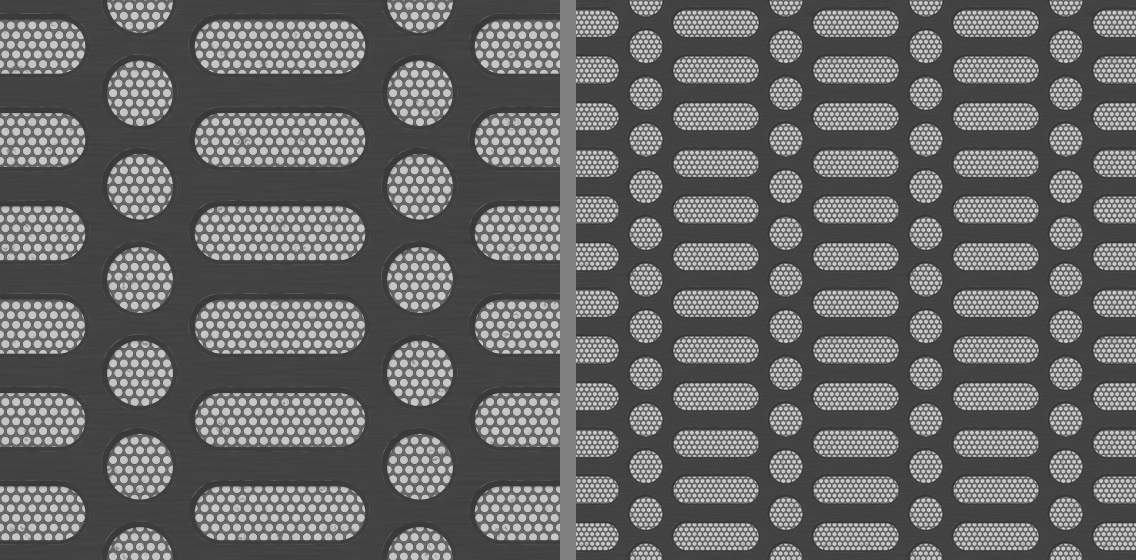
Left: one tile. Right: repeated 2 by 2.
Reproduce this pattern procedurally as a WebGL 1 fragment shader.

```glsl
precision highp float;

uniform vec2 u_resolution;

#define ROWS 6.0                  // slot rows per canvas; a cell is 3 rows wide
#define SLOT_HALF_LENGTH 0.914
#define SLOT_RADIUS 0.289
#define PORT_RADIUS 0.352
#define MESH_COUNT vec2(52.0, 58.0)
#define MESH_PHASE 0.358
#define DOT_RADIUS 0.0072
#define LIP_OFFSET 0.056
#define PLATE_TONE 0.26
#define MESH_TONE 0.405
#define DOT_TONE 0.775
#define WEAR 1.0

vec2 hash2(vec2 p) {
    vec3 q = fract(vec3(p.xyx) * vec3(0.1031, 0.1030, 0.0973));
    q += dot(q, q.yzx + 33.33);
    return fract((q.xx + q.yz) * q.zy);
}

float cornerSlope(vec2 corner, vec2 offset, vec2 period) {
    return dot(hash2(mod(corner, period)) * 2.0 - 1.0, offset);
}

// Gradient noise that wraps over the unit square
float wrapNoise(vec2 uv, vec2 period) {
    vec2 p = uv * period;
    vec2 i = floor(p);
    vec2 f = p - i;
    vec2 w = f * f * f * (f * (f * 6.0 - 15.0) + 10.0);
    vec2 e = vec2(1.0, 0.0);
    float low = mix(cornerSlope(i, f, period),
                    cornerSlope(i + e, f - e, period), w.x);
    float high = mix(cornerSlope(i + e.yx, f - e.yx, period),
                     cornerSlope(i + 1.0, f - 1.0, period), w.x);
    return mix(low, high, w.y);
}

// Signed distance to the nearest slot or round port, in row units
float openingDistance(vec2 p) {
    vec2 slot = vec2(mod(p.x + 1.5, 3.0) - 1.5, fract(p.y) - 0.5);
    slot.x = max(abs(slot.x) - (SLOT_HALF_LENGTH - SLOT_RADIUS), 0.0);
    vec2 port = vec2(mod(p.x, 3.0) - 1.5, fract(p.y + 0.5) - 0.5);
    return min(length(slot) - SLOT_RADIUS, length(port) - PORT_RADIUS);
}

// Staggered perforated sheet with light showing through
float meshTone(vec2 uv, float pixel) {
    vec2 g = uv * MESH_COUNT - vec2(0.0, MESH_PHASE);
    float row = floor(g.y + 0.5);
    g.x -= 0.5 * mod(row + 1.0, 2.0);
    vec2 id = vec2(floor(g.x + 0.5), row);
    vec2 vary = hash2(mod(id, MESH_COUNT) + 7.0);
    float d = length((g - id) / MESH_COUNT) - DOT_RADIUS;
    d += 0.0003 * WEAR * (vary.x - 0.5);

    float grain = wrapNoise(uv, vec2(230.0));
    float sheet = MESH_TONE + 0.07 * grain;
    sheet -= 0.06 * (1.0 - smoothstep(0.0004, 0.0016, d));

    // Sparse grey smudges on the bright dots
    float patches = smoothstep(0.15, 0.4, wrapNoise(uv, vec2(29.0)));
    float flecks = smoothstep(-0.05, 0.3, wrapNoise(uv, vec2(170.0)));
    float dots = DOT_TONE + 0.02 * (vary.y - 0.5);
    dots -= WEAR * 0.2 * patches * flecks;
    return mix(dots, sheet, smoothstep(-0.6 * pixel, 0.6 * pixel, d));
}

// Horizontally brushed metal
float plateTone(vec2 uv) {
    float streaks = wrapNoise(uv, vec2(9.0, 210.0));
    streaks += 0.7 * wrapNoise(uv, vec2(23.0, 330.0));
    return PLATE_TONE + 0.02 * streaks;
}

void main() {
    vec2 uv = gl_FragCoord.xy / u_resolution;
    float pixel = 1.0 / min(u_resolution.x, u_resolution.y);
    vec2 p = uv * ROWS;
    float aa = pixel * ROWS;
    float d = openingDistance(p);

    // Positive on the upper left side of an opening
    vec2 lightStep = vec2(-0.024, 0.032);
    float facing = (openingDistance(p + lightStep)
                  - openingDistance(p - lightStep)) / 0.08;

    // Recessed lip with a thin, worn highlight
    float plate = plateTone(uv);
    float lip = d - LIP_OFFSET - 0.012 * facing;
    float recess = 1.0 - smoothstep(-aa, aa, lip);
    plate -= recess * (0.012 + 0.022 * max(facing, 0.0));
    float lineWidth = max(0.006, 0.7 * aa);
    float line = 1.0 - smoothstep(0.2 * lineWidth, 1.2 * lineWidth, abs(lip));
    float scuff = smoothstep(-0.3, 0.35, wrapNoise(uv, vec2(64.0)));
    plate += line * mix(1.0, scuff, WEAR) * (0.06 + 0.07 * facing * facing
             * step(0.0, facing));

    // Faint second edge below the lip
    float outer = abs(lip - 0.035);
    plate += 0.018 * max(-facing, 0.0) * scuff
             * (1.0 - smoothstep(0.0, 1.4 * lineWidth, outer));

    // Soft shadow of the plate on the mesh
    float shadow = smoothstep(-0.035, 0.0, d) * max(facing, 0.0);
    float mesh = meshTone(uv, pixel) * (1.0 - 0.16 * shadow);

    float tone = mix(mesh, plate, smoothstep(-0.6 * aa, 0.6 * aa, d));
    gl_FragColor = vec4(vec3(tone), 1.0);
}
```
